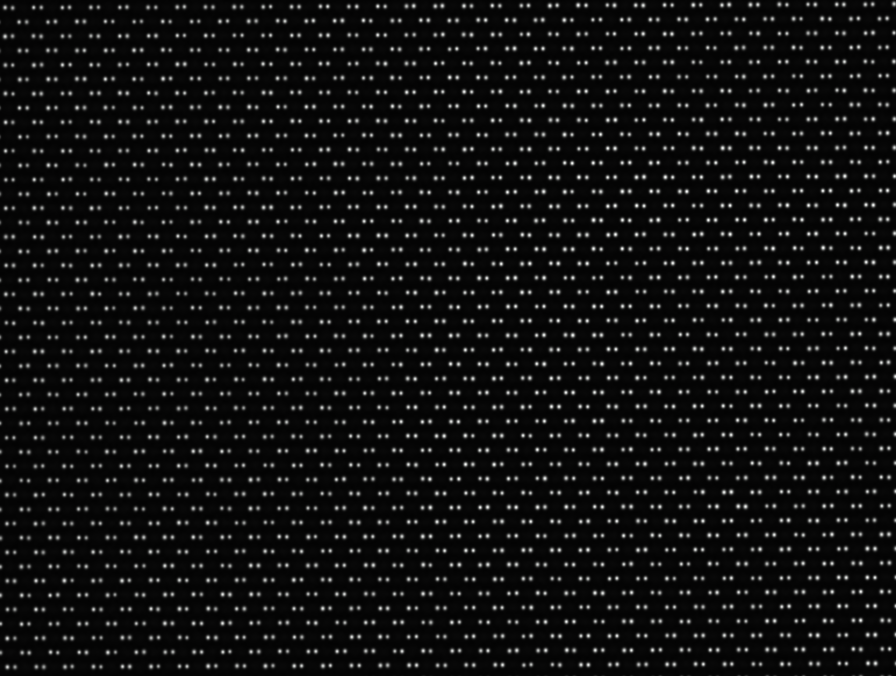
A WebGL 1 fragment shader for this pattern:

```glsl
precision highp float;
// Dark woven mesh seen against light: pairs of tiny bright pinholes in
// staggered rows. Each lattice cell draws two soft spots, with hashed wear
// per hole and slow noise for uneven light; faint threads lie between pairs.

uniform vec2 u_resolution;

// Lengths are in canvas heights.
const vec2 CELL = vec2(0.04242, 0.02120);     // pair pitch, row pitch
const vec2 ANCHOR = vec2(-0.0116, -0.0176);   // centre of one pair
const float TILT = 0.004;                     // slight turn of the cloth
const float HOLE_GAP = 0.0110;                // distance between paired holes
const vec2 HOLE_SIZE = vec2(0.00200, 0.00222);
const vec3 CLOTH = vec3(0.015);
const vec3 LIGHT = vec3(0.98, 0.99, 0.98);

float hash(vec2 p) {
  return fract(sin(dot(p, vec2(127.1, 311.7))) * 43758.5453);
}

float valueNoise(vec2 p) {
  vec2 i = floor(p);
  vec2 f = fract(p);
  f = f * f * (3.0 - 2.0 * f);
  float low = mix(hash(i), hash(i + vec2(1.0, 0.0)), f.x);
  float high = mix(hash(i + vec2(0.0, 1.0)), hash(i + vec2(1.0, 1.0)), f.x);
  return mix(low, high, f.y);
}

// Soft round spot; the size never falls below the pixel footprint.
float softSpot(vec2 d, vec2 size, float pixel) {
  vec2 s2 = size * size + 0.12 * pixel * pixel;
  return exp(-0.5 * dot(d * d, 1.0 / s2));
}

// One hole with small changes of place, width and brightness.
float wornHole(vec2 d, vec2 id, float pixel) {
  vec2 shift = (vec2(hash(id + 3.1), hash(id + 7.7)) - 0.5) * 0.0008;
  vec2 size = HOLE_SIZE * mix(0.90, 1.08, hash(id + 13.3));
  return softSpot(d - shift, size, pixel) * mix(0.78, 1.0, hash(id + 21.9));
}

// Two holes side by side; balance dims the right one.
float holePair(vec2 d, vec2 id, float balance, float pixel) {
  vec2 halfGap = vec2(0.5 * HOLE_GAP, 0.0);
  float left = wornHole(d + halfGap, id, pixel);
  float right = wornHole(d - halfGap, id + 57.0, pixel);
  return left + right * balance;
}

void main() {
  float pixel = 1.0 / u_resolution.y;
  vec2 p = (gl_FragCoord.xy - 0.5 * u_resolution) * pixel;

  // Staggered lattice, alternate rows moved by half a pitch.
  vec2 q = vec2(p.x + TILT * p.y, p.y - TILT * p.x) - ANCHOR;
  vec2 grid = q / CELL;
  float row = floor(grid.y + 0.5);
  grid.x -= 0.5 * mod(row, 2.0);
  vec2 id = vec2(floor(grid.x + 0.5), row);
  vec2 local = (grid - id) * CELL;

  // Light is a little weaker on the left and drifts across the cloth.
  float side = smoothstep(-0.65, 0.25, p.x);
  float drift = valueNoise(p * 5.0 + 20.0);
  float gain = mix(0.84, 0.98, side) * mix(0.90, 1.06, drift);
  float balance = mix(0.86, 1.0, side);
  float holes = holePair(local, id, balance, pixel) * gain;

  // Dim thread crossings between neighbouring pairs, and a fine grain.
  vec2 between = vec2(abs(local.x) - 0.5 * CELL.x, local.y);
  float thread = softSpot(between, vec2(0.0065, 0.0045), pixel);
  float grain = valueNoise(p * 190.0) - 0.5;
  vec3 cloth = CLOTH + 0.018 * thread + 0.008 * grain;

  gl_FragColor = vec4(mix(cloth, LIGHT, clamp(holes, 0.0, 1.0)), 1.0);
}
```
